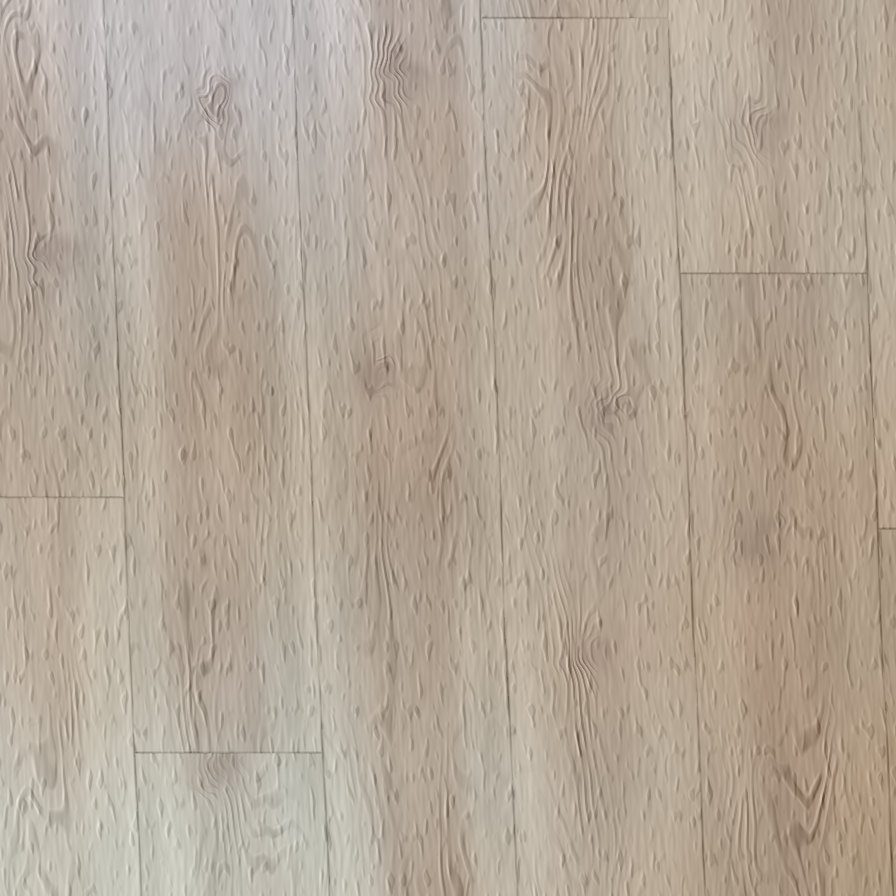
Write a Shadertoy shader that draws this texture.

```glsl
const float PLANK_WIDTH = 0.21;
const float PLANK_LENGTH = 1.39;
const float FIRST_SEAM = 0.157;
const float LEAN = 0.042;          // sideways drift of the seams with height
const float FIRST_JOINT = 0.16;
const float JOINT_STEP = 0.285;    // stagger between neighbouring planks
const float SEAM_HALF_WIDTH = 0.0011;
const float SEAM_BLUR = 0.0012;
const float SEAM_DEPTH = 0.22;
const float RING_COUNT = 62.0;     // growth rings per canvas width
const float KNOT_SPACING = 0.42;
const vec2 KNOT_SIZE = vec2(0.026, 0.028);
const vec2 PORE_SCALE = vec2(165.0, 42.0);
const vec2 LIGHT_OFFSET = vec2(0.0025, -0.0008);
const float RELIEF_STRENGTH = 0.13;
const float GROOVE_STRENGTH = 0.085;

const vec3 WOOD = vec3(0.71, 0.66, 0.595);
const vec3 HEARTWOOD = vec3(0.615, 0.525, 0.46);
const vec3 HONEY = vec3(0.655, 0.56, 0.46);
const vec3 GLARE = vec3(0.77, 0.765, 0.79);
const vec3 MIST = vec3(0.77, 0.775, 0.735);
const vec3 KNOT = vec3(0.50, 0.42, 0.39);

vec2 hash2(vec2 p) {
    vec3 a = fract(p.xyx * vec3(0.1031, 0.1030, 0.0973));
    a += dot(a, a.yzx + 33.33);
    return fract((a.xx + a.yz) * a.zy);
}

float cornerSlope(vec2 cell, vec2 f, vec2 corner) {
    return dot(hash2(cell + corner) * 2.0 - 1.0, f - corner);
}

float gradientNoise(vec2 p) {
    vec2 i = floor(p), f = p - i;
    vec2 w = f * f * f * (f * (f * 6.0 - 15.0) + 10.0);
    float low = mix(cornerSlope(i, f, vec2(0, 0)), cornerSlope(i, f, vec2(1, 0)), w.x);
    float high = mix(cornerSlope(i, f, vec2(0, 1)), cornerSlope(i, f, vec2(1, 1)), w.x);
    return mix(low, high, w.y);
}

// Soft, ragged mask of the scattered knots along one board
float knotMask(vec2 q, vec2 seed) {
    float cell = floor(q.y / KNOT_SPACING);
    vec2 rnd = hash2(seed + vec2(cell, 7.0));
    vec2 centre = vec2(mix(0.3, 0.7, rnd.x) * PLANK_WIDTH,
                       (cell + mix(0.25, 0.75, rnd.y)) * KNOT_SPACING);
    vec2 d = (q - centre) / KNOT_SIZE;
    d += 1.2 * gradientNoise((q + seed) * vec2(45.0, 38.0));
    float present = step(0.45, hash2(seed + vec2(cell, 19.0)).x);
    return present * exp(-dot(d, d));
}

// Dark, rosy band down the middle of a board
float heartMask(vec2 q, vec2 seed) {
    float wander = 0.25 * gradientNoise(vec2(q.y * 2.5, seed.x));
    float band = 1.0 - smoothstep(0.12, 0.38, abs(q.x / PLANK_WIDTH - 0.5 + wander));
    float along = 0.65 + 1.1 * gradientNoise(seed + q * vec2(6.0, 2.6));
    return band * clamp(along, 0.0, 1.0);
}

// Depth of the grooves: bent rings in the heartwood, slender pores elsewhere
float grooveDepth(vec2 q, vec2 seed) {
    vec2 s = q + seed;
    float phase = q.x * RING_COUNT + 6.0 * gradientNoise(s * vec2(13.0, 3.6))
                + 1.4 * gradientNoise(s * vec2(42.0, 13.0)) + 2.5 * knotMask(q, seed);
    float rings = smoothstep(0.0, 1.0, sin(6.2832 * phase));
    float patches = smoothstep(-0.15, 0.2, gradientNoise(s * vec2(17.0, 4.0) + 4.0));
    float broken = smoothstep(-0.45, 0.1, gradientNoise(s * vec2(70.0, 24.0) + 2.0));
    float ringArea = patches * broken * (0.15 + 0.85 * heartMask(q, seed));
    float crowding = 0.06 * gradientNoise(s * vec2(20.0, 9.0) + 6.0);
    float pores = smoothstep(0.14, 0.4, gradientNoise(s * PORE_SCALE) + crowding);
    float flecks = smoothstep(0.27, 0.46, gradientNoise(s * vec2(120.0, 42.0) + 8.0));
    float fibres = gradientNoise(s * vec2(220.0, 38.0) + 5.0);
    return rings * ringArea + 0.5 * pores + 0.45 * flecks + 0.35 * fibres;
}

// Broad daylight tint across the floor
vec3 floorTint(vec2 p) {
    float warm = smoothstep(0.35, 1.05, p.x) * (1.0 - smoothstep(0.1, 1.0, p.y));
    vec2 glare = (p - vec2(0.22, 1.0)) / vec2(0.36, 0.25);
    vec2 mist = (p - vec2(0.14, 0.0)) / vec2(0.48, 0.32);
    vec3 tint = mix(WOOD, HONEY, 0.8 * warm);
    tint = mix(tint, GLARE, 0.8 * exp(-dot(glare, glare)));
    return mix(tint, MIST, 0.9 * exp(-dot(mist, mist)));
}

void mainImage(out vec4 fragColor, in vec2 fragCoord) {
    vec2 p = fragCoord / iResolution.y;
    float blur = max(SEAM_BLUR, 0.8 / iResolution.y);

    // Board layout
    float across = p.x + LEAN * p.y - FIRST_SEAM + 0.003 * gradientNoise(p * vec2(1.0, 5.0));
    float column = floor(across / PLANK_WIDTH);
    float along = p.y - FIRST_JOINT + JOINT_STEP * column;
    float row = floor(along / PLANK_LENGTH);
    vec2 q = vec2(across - column * PLANK_WIDTH, along - row * PLANK_LENGTH);
    vec2 boardRnd = hash2(vec2(column, row) + 31.0);
    vec2 seed = floor(boardRnd * 60.0) + 0.37;

    // Wood tone, with the heartwood bleached where daylight falls
    vec3 color = floorTint(p);
    float bleach = smoothstep(0.64, 0.74, color.b);
    float heart = heartMask(q, seed) * mix(0.4, 0.7, boardRnd.y) * (1.0 - 0.7 * bleach);
    color = mix(color, HEARTWOOD, heart);
    color = mix(color, KNOT, 0.35 * knotMask(q, seed));
    color += 0.03 * (boardRnd.x - 0.5);
    color += 0.08 * gradientNoise((q + seed) * vec2(32.0, 1.4));
    color += 0.04 * gradientNoise((q + seed) * vec2(22.0, 7.0) + 3.0);
    color += vec3(0.025, 0.0, -0.02) * gradientNoise(p * 5.0 + 9.0);

    // Embossed grain
    float depth = grooveDepth(q, seed);
    color += RELIEF_STRENGTH * (grooveDepth(q + LIGHT_OFFSET, seed) - depth);
    color -= GROOVE_STRENGTH * (depth - 0.2);

    // Seams and butt joints, worn unevenly
    float side = min(q.x, PLANK_WIDTH - q.x);
    float end = min(q.y, PLANK_LENGTH - q.y);
    vec2 gap = 1.0 - smoothstep(SEAM_HALF_WIDTH - blur, SEAM_HALF_WIDTH + blur, vec2(side, end));
    float wear = clamp(0.7 + 1.0 * gradientNoise(p * vec2(9.0, 11.0))
                     + 0.6 * gradientNoise(p * vec2(30.0, 50.0)), 0.25, 1.0);
    color -= SEAM_DEPTH * wear * max(gap.x, 0.8 * gap.y);

    fragColor = vec4(clamp(color, 0.0, 1.0), 1.0);
}
```
